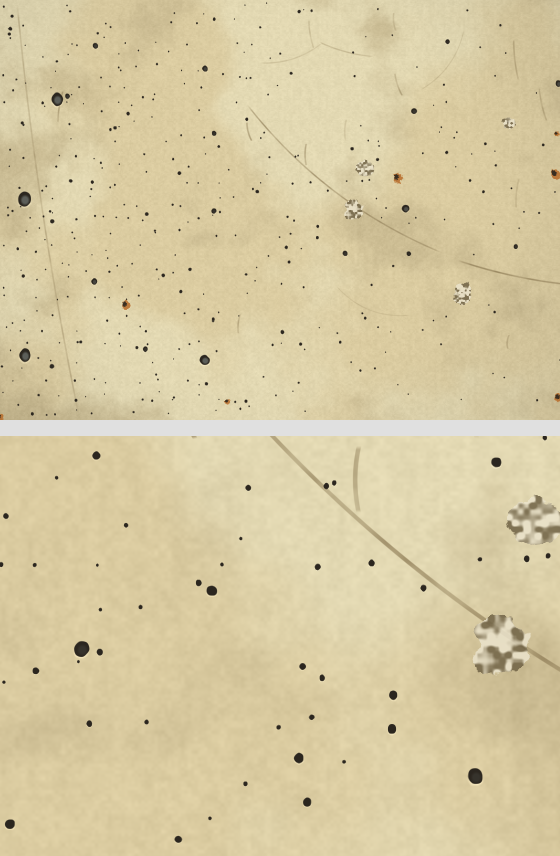
Top, the full canvas; bottom, a detail of the centre.
Give the GLSL for this texture, as a Shadertoy shader.

```glsl
// Weathered cream concrete with air pores, curved scratches, rust flecks and crumbled chips.

const vec3 PALE = vec3(0.89, 0.85, 0.70);
const vec3 BUFF = vec3(0.86, 0.80, 0.63);
const vec3 STAIN = vec3(0.77, 0.71, 0.55);
const vec3 SCRATCH = vec3(0.58, 0.51, 0.36);
const vec3 PORE_DARK = vec3(0.17, 0.15, 0.12);
const vec3 PORE_FLOOR = vec3(0.36, 0.37, 0.35);
const vec3 RUST = vec3(0.72, 0.42, 0.16);

float hash(vec2 p) {
    return fract(sin(dot(p, vec2(127.1, 311.7))) * 43758.5453);
}

vec2 hash2(vec2 p) {
    return vec2(hash(p), hash(p + 37.3));
}

float noise(vec2 p) {
    vec2 i = floor(p), f = fract(p);
    f = f * f * (3.0 - 2.0 * f);
    return mix(mix(hash(i), hash(i + vec2(1, 0)), f.x),
               mix(hash(i + vec2(0, 1)), hash(i + vec2(1, 1)), f.x), f.y);
}

float fbm(vec2 p) {
    float sum = 0.0, amp = 0.5;
    for (int i = 0; i < 5; i++) {
        sum += amp * noise(p);
        p = mat2(1.6, 1.2, -1.2, 1.6) * p + 5.7;
        amp *= 0.5;
    }
    return sum / 0.97;
}

// Mottled ground: broad buff clouds, grey stains on the left, fine grain.
vec3 ground(vec2 p) {
    float leftSide = smoothstep(0.65, 0.0, p.x);
    float rightSide = smoothstep(0.6, 1.4, p.x);
    float cloud = fbm(p * 2.6 + 3.0) - 0.10 * rightSide;
    vec3 col = mix(BUFF, PALE, smoothstep(0.32, 0.52, cloud));
    float stain = fbm(p * vec2(5.5, 6.5) + 21.0) + 0.09 * leftSide;
    col = mix(col, STAIN, 0.75 * smoothstep(0.52, 0.78, stain));
    float edge = length((p - vec2(0.62, 0.52)) * vec2(0.9, 1.0));
    col *= 1.0 - 0.07 * smoothstep(0.4, 0.85, edge);
    float grain = noise(p * 190.0) + 0.7 * noise(p * 380.0) - 0.85;
    float fibre = noise(p * vec2(130.0, 45.0)) - 0.5;
    return col + 0.032 * grain + 0.016 * fibre;
}

// One jittered layer of round pores; density falls from left to right.
vec3 pores(vec3 col, vec2 p, float cells, float radius, vec2 density, float seed, float px) {
    vec2 id = floor(p * cells);
    vec2 key = id + seed;
    float chance = mix(density.x, density.y, smoothstep(0.1, 1.1, p.x * 0.4 + 0.6 * (id.x + 0.5) / cells));
    chance = hash(key + 9.1) < mix(density.x, density.y, smoothstep(0.1, 1.1, (id.x + 0.5) / cells)) ? 1.0 : 0.0;
    float r = radius * mix(0.55, 1.25, pow(hash(key + 4.6), 1.6));
    float margin = min(0.45, 1.9 * radius * cells);
    vec2 q = p - (id + mix(vec2(margin), vec2(1.0 - margin), hash2(key))) / cells;
    q.x *= mix(0.95, 1.25, hash(key + 2.2));
    float wobble = 0.2 * r * (noise(q / r * 1.4 + key) - 0.5);
    float d = length(q) + wobble - r;
    float rim = smoothstep(0.4 * r, 0.0, abs(d)) * smoothstep(0.0, -r, q.y);
    col += 0.10 * chance * rim;
    float lit = smoothstep(0.0, -0.5 * r, length(q + r * vec2(-0.12, 0.15)) - 0.85 * r);
    vec3 inside = mix(PORE_DARK, PORE_FLOOR, lit * smoothstep(0.004, 0.011, r));
    return mix(col, inside, chance * smoothstep(px, -px, d));
}

// Bowed stroke from a to b, broken up by noise and faded at its ends.
float scratch(vec2 p, vec2 a, vec2 b, float bend, float width, float px) {
    float len = distance(a, b);
    vec2 dir = (b - a) / len, q = p - a;
    float t = dot(q, dir) / len;
    float across = dot(q, vec2(-dir.y, dir.x)) - bend * 4.0 * t * (1.0 - t);
    float ends = smoothstep(0.0, 0.06, t) * smoothstep(1.0, 0.92, t);
    float line = smoothstep(width + px, width - px, abs(across));
    return line * ends * mix(0.45, 1.0, noise(p * 65.0));
}

// Ragged blot used for rust and crumbled chips.
float blot(vec2 p, vec2 centre, float r, float px) {
    vec2 q = p - centre;
    float d = length(q) - r * (0.35 + 1.1 * fbm(q / r * 1.6 + centre * 50.0));
    return smoothstep(px, -px, d);
}

void mainImage(out vec4 fragColor, in vec2 fragCoord) {
    vec2 p = fragCoord / iResolution.y;
    float px = 0.8 / iResolution.y;
    float aspect = iResolution.x / iResolution.y;
    vec3 col = ground(p);

    // Long scratches, then faint arcs
    float mark = 0.85 * scratch(p, vec2(0.585, 0.755), vec2(1.06, 0.395), -0.04, 0.0016, px);
    mark = max(mark, scratch(p, vec2(1.09, 0.38), vec2(1.36, 0.322), -0.008, 0.0018, px));
    mark = max(mark, 0.5 * scratch(p, vec2(0.04, 1.0), vec2(0.19, 0.0), -0.014, 0.0018, px));
    mark = max(mark, 0.35 * scratch(p, vec2(0.62, 0.85), vec2(0.77, 0.90), -0.015, 0.0015, px));
    mark = max(mark, 0.45 * scratch(p, vec2(0.76, 0.90), vec2(0.89, 0.865), -0.006, 0.0015, px));
    mark = max(mark, 0.3 * scratch(p, vec2(0.80, 0.32), vec2(0.98, 0.25), -0.025, 0.0012, px));
    mark = max(mark, 0.3 * scratch(p, vec2(1.0, 0.785), vec2(1.105, 0.93), -0.02, 0.0012, px));
    for (int i = 0; i < 12; i++) {
        vec2 key = vec2(float(i), 6.0);
        vec2 a = hash2(key) * vec2(aspect, 1.0);
        vec2 b = a + vec2(hash(key + 1.7) * 0.05 - 0.02, 0.03 + 0.07 * hash(key + 3.1));
        mark = max(mark, mix(0.2, 0.7, hash(key + 5.0)) * scratch(p, a, b, 0.003, 0.0018, px));
    }
    col = mix(col, SCRATCH, mark);

    // Pores from pinpricks to large holes
    col = pores(col, p, 26.0, 0.0022, vec2(0.55, 0.10), 11.0, px);
    col = pores(col, p, 15.0, 0.0034, vec2(0.55, 0.22), 53.0, px);
    col = pores(col, p, 7.0, 0.0065, vec2(0.40, 0.28), 87.0, px);
    col = pores(col, p, 3.0, 0.0145, vec2(0.45, 0.50), 131.0, px);

    // Rust flecks with a dark pit
    for (int i = 0; i < 7; i++) {
        vec2 centre = hash2(vec2(float(i), 71.0)) * vec2(aspect, 1.0);
        float r = mix(0.006, 0.014, hash(centre));
        col = mix(col, RUST, 0.85 * blot(p, centre, r, px));
        col = mix(col, PORE_DARK, 0.9 * blot(p, centre + r * vec2(-0.3, 0.2), 0.55 * r, px));
    }

    // Crumbled chips of pale and dark grit
    for (int i = 0; i < 4; i++) {
        vec2 centre = vec2(0.6, 0.1) + hash2(vec2(float(i), 29.0)) * vec2(0.65, 0.75);
        float r = mix(0.012, 0.026, hash(centre + 2.0));
        float grit = smoothstep(0.25, 0.7, noise(p * 210.0 + centre));
        vec3 rubble = mix(SCRATCH * 0.75, vec3(0.92, 0.89, 0.80), grit);
        col = mix(col, rubble, 0.85 * blot(p, centre, r, px));
    }

    fragColor = vec4(clamp(col, 0.0, 1.0), 1.0);
}
```
